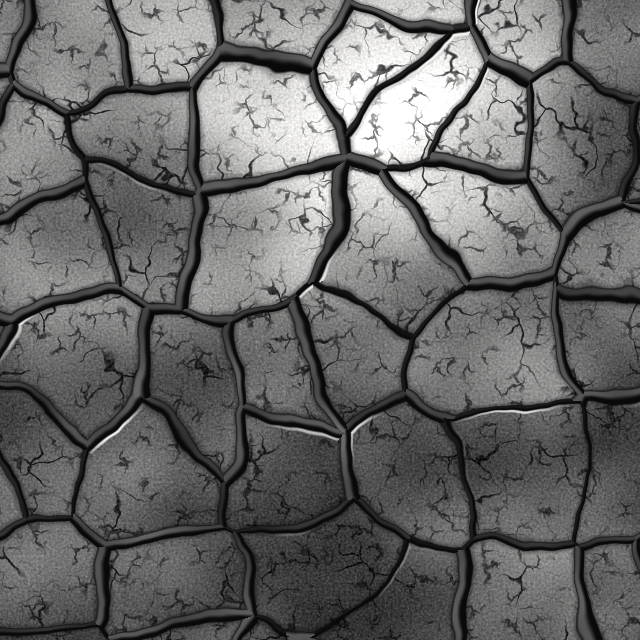
This texture is drawn by a WebGL 2 fragment shader. Its source:

```glsl
#version 300 es
precision highp float;

#define PLATE_SCALE 5.7
#define PLATE_WARP 0.42
#define CRACK_MIN 0.022
#define CRACK_MAX 0.068
#define VEIN_SCALE 17.0
#define VEIN_WIDTH 0.026
#define VEIN_DEPTH 0.75
#define WALL_TONE 0.29
#define RIM_WIDTH 0.035
#define CLOUD_CONTRAST 0.46
#define GRAIN 0.15
#define LIGHT_DIR vec2(0.6, -0.8)

uniform vec2 u_resolution;
out vec4 fragColor;

struct Crack {
    float gap;    // distance outside the crack lip, negative inside
    float width;  // half width of the crack
    float side;   // how far the neighbour lies along the light direction
    float cell;   // random value of the plate
};

vec2 hash2(vec2 p) {
    vec3 q = fract(p.xyx * vec3(0.1031, 0.1030, 0.0973));
    q += dot(q, q.yzx + 33.33);
    return fract((q.xx + q.yz) * q.zy);
}

float gradientNoise(vec2 p) {
    vec2 i = floor(p), f = p - i;
    vec2 u = f * f * f * (f * (f * 6.0 - 15.0) + 10.0);
    vec2 o = vec2(0.0, 1.0);
    float a = dot(hash2(i) * 2.0 - 1.0, f);
    float b = dot(hash2(i + o.yx) * 2.0 - 1.0, f - o.yx);
    float c = dot(hash2(i + o.xy) * 2.0 - 1.0, f - o.xy);
    float d = dot(hash2(i + o.yy) * 2.0 - 1.0, f - o.yy);
    return mix(mix(a, b, u.x), mix(c, d, u.x), u.y);
}

vec2 noise2(vec2 p) {
    return vec2(gradientNoise(p), gradientNoise(p + vec2(47.3, 81.7)));
}

vec2 site(vec2 cell) {
    return 0.08 + 0.84 * hash2(cell + 19.0);
}

// Nearest cell border, each border with its own half width
Crack findCrack(vec2 p, float minWidth, float maxWidth) {
    vec2 base = floor(p), f = p - base;
    vec2 nearCell = vec2(0.0), nearOffset = vec2(0.0);
    float best = 1e3;
    for (int y = -1; y <= 1; y++)
    for (int x = -1; x <= 1; x++) {
        vec2 c = vec2(x, y);
        vec2 r = c + site(base + c) - f;
        if (dot(r, r) < best) {
            best = dot(r, r);
            nearCell = c;
            nearOffset = r;
        }
    }
    Crack k = Crack(1e3, minWidth, 0.0, hash2(base + nearCell + 7.0).x);
    for (int y = -2; y <= 2; y++)
    for (int x = -2; x <= 2; x++) {
        if (x == 0 && y == 0) continue;
        vec2 c = nearCell + vec2(x, y);
        vec2 r = c + site(base + c) - f;
        vec2 n = normalize(r - nearOffset);
        float d = dot(0.5 * (r + nearOffset), n);
        float w = mix(minWidth, maxWidth, hash2(2.0 * base + nearCell + c).y);
        if (d - w < k.gap) {
            k.gap = d - w;
            k.width = w;
            k.side = dot(n, LIGHT_DIR);
        }
    }
    return k;
}

// Hairline fractures, broken up by a noise mask
float veins(vec2 uv, float scale, float seed) {
    vec2 p = uv * scale + seed;
    p += 0.55 * noise2(p * 1.3) + 0.2 * noise2(p * 4.1);
    float mask = smoothstep(-0.08, 0.3, gradientNoise(uv * scale * 0.75 + seed * 3.0));
    float w = VEIN_WIDTH * scale / VEIN_SCALE * (0.35 + mask);
    float soft = scale / u_resolution.y;
    float d = findCrack(p, 0.0, 0.0).gap;
    return mask * (1.0 - smoothstep(w * 0.3, w + soft, d));
}

void main() {
    vec2 uv = gl_FragCoord.xy / u_resolution.y;
    float soft = PLATE_SCALE / u_resolution.y;

    // Plates with gently wandering borders
    vec2 p = uv * PLATE_SCALE + PLATE_WARP * noise2(uv * 4.0 + 3.0);
    p += 0.1 * noise2(uv * 13.0) + 0.025 * noise2(uv * 38.0);
    float swell = 1.0 + 0.5 * gradientNoise(uv * 8.0 + 5.0);
    Crack k = findCrack(p, CRACK_MIN * swell, CRACK_MAX * swell);

    // Cloudy light, brighter towards the top
    float tone = 0.32 + 0.26 * uv.y + 0.13 * (k.cell - 0.5);
    tone += CLOUD_CONTRAST * gradientNoise(uv * vec2(2.6, 4.2) + 11.0);
    tone += 0.16 * gradientNoise(uv * 9.0 + 23.0);
    vec2 glow = uv - vec2(0.62, 0.83);
    tone += 0.32 * exp(-14.0 * dot(glow, glow));
    tone = max(tone, 0.2);

    // Hairlines and mineral grain
    float vein = max(veins(uv, VEIN_SCALE, 31.0), 0.75 * veins(uv, VEIN_SCALE * 2.1, 67.0));
    tone *= 1.0 - VEIN_DEPTH * vein;
    tone += GRAIN * (gradientNoise(uv * 233.0) + 0.7 * gradientNoise(uv * 391.0));

    // Lit lip below the crack, faint shade elsewhere
    float rimMask = smoothstep(0.02, 0.3, gradientNoise(uv * 5.0 + 41.0));
    rimMask *= smoothstep(0.5, 0.8, -k.side);
    float rim = rimMask * (1.0 - smoothstep(RIM_WIDTH * 0.4, RIM_WIDTH, k.gap));
    tone *= 1.0 - 0.3 * (1.0 - smoothstep(0.0, 0.05, k.gap));
    tone = mix(tone, 0.96, rim);

    // Crack interior: grey wall falling into a black core
    float t = -sign(k.side) * (k.gap + k.width) / k.width;
    float wall = smoothstep(-1.1, -0.6, t) * (1.0 - smoothstep(-0.25, 0.5, t));
    wall *= WALL_TONE * smoothstep(0.015, 0.055, k.width);
    wall *= 1.0 + 0.6 * gradientNoise(uv * 11.0 + 59.0);
    tone = mix(0.035 + wall, tone, smoothstep(-soft, soft, k.gap));

    fragColor = vec4(clamp(tone * vec3(1.003, 1.0, 0.995), 0.0, 1.0), 1.0);
}
```
